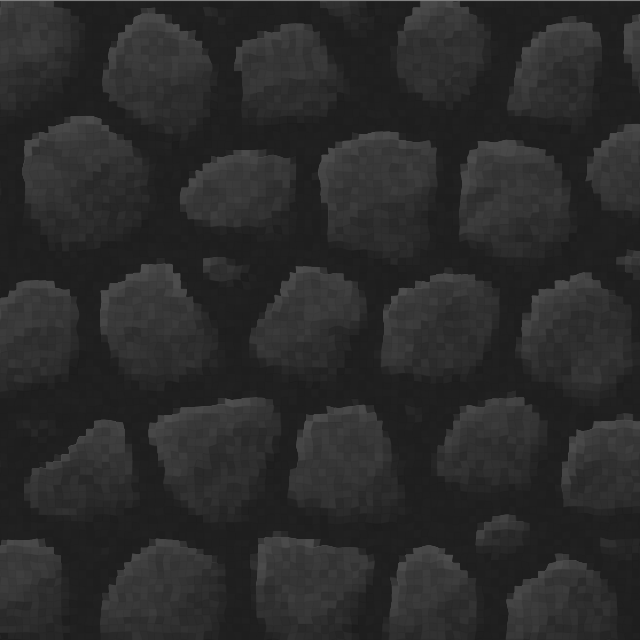
A three.js fragment shader for this texture:

```glsl
// Draws a dark cobblestone wall of rounded grey stones, built from small blocks.
varying vec2 vUv;

const float BLOCKS = 82.0;        // blocks across the canvas
const float STONES = 4.75;        // stone rows across the canvas
const float HALF_GAP = 0.07;      // half mortar width, in stone units
const float MORTAR = 0.123;
const float STONE_GREY = 0.184;
const vec2 LIGHT_DIR = vec2(-0.45, 0.89);

float hash(vec2 p) {
  vec3 q = fract(vec3(p.xyx) * 0.1031);
  q += dot(q, q.yzx + 33.33);
  return fract((q.x + q.y) * q.z);
}

vec2 hash2(vec2 p) {
  return vec2(hash(p + 17.0), hash(p + 59.0));
}

float noise(vec2 p) {
  vec2 i = floor(p);
  vec2 f = fract(p);
  f = f * f * (3.0 - 2.0 * f);
  return mix(mix(hash(i), hash(i + vec2(1.0, 0.0)), f.x),
             mix(hash(i + vec2(0.0, 1.0)), hash(i + 1.0), f.x), f.y);
}

vec2 noise2(vec2 p) {
  return vec2(noise(p), noise(p + 41.0)) - 0.5;
}

float smoothMin(float a, float b, float k) {
  float h = max(k - abs(a - b), 0.0) / k;
  return min(a, b) - 0.25 * h * h * k;
}

// Centre (xy) and squared radius (z) of a stone, or of the pebble beside it.
vec3 stoneSite(vec2 cell, float pebble) {
  vec2 key = cell + 73.0 * pebble + 11.0;
  vec2 jitter = hash2(key) - 0.5;
  float pick = hash(key + 131.0);
  vec2 centre = cell + 0.5 + vec2(0.5 * mod(cell.y, 2.0), 0.0);
  if (pebble < 0.5) return vec3(centre + 0.36 * jitter, mix(0.15, 0.27, pick));
  float weight = pick < 0.5 ? 0.04 + 0.09 * pick : -9.0;
  return vec3(centre + vec2(0.5, 0.38) + 0.16 * jitter, weight);
}

float sitePower(vec2 p, vec3 site) {
  vec2 d = p - site.xy;
  return dot(d, d) - site.z;
}

// Finds the stone that owns p; returns its inner edge distance.
float stoneEdge(vec2 p, out vec3 own, out float ownPebble) {
  vec2 cell = floor(p);
  float best = 100.0;
  for (int y = -2; y <= 2; y++)
  for (int x = -2; x <= 2; x++)
  for (int k = 0; k < 2; k++) {
    vec3 site = stoneSite(cell + vec2(float(x), float(y)), float(k));
    float power = sitePower(p, site);
    if (power < best) {
      best = power;
      own = site;
      ownPebble = float(k);
    }
  }
  float edge = mix(0.66, 0.34, ownPebble) - length(p - own.xy);
  for (int y = -2; y <= 2; y++)
  for (int x = -2; x <= 2; x++)
  for (int k = 0; k < 2; k++) {
    vec3 site = stoneSite(cell + vec2(float(x), float(y)), float(k));
    float apart = length(site.xy - own.xy);
    if (apart > 0.001) {
      float border = (sitePower(p, site) - best) / (2.0 * apart);
      edge = smoothMin(edge, border, 0.12);
    }
  }
  return edge - HALF_GAP;
}

// Snaps a point to block centres with a short soft step between them.
vec2 softBlocks(vec2 p) {
  vec2 q = p - 0.5;
  return floor(q) + 0.5 + smoothstep(0.36, 0.64, fract(q));
}

float stoneShade(vec2 p, vec3 own, float pebble, float edge) {
  float lit = dot(p - own.xy, LIGHT_DIR) / sqrt(own.z);
  vec2 slanted = mat2(0.85, -0.53, 0.53, 0.85) * p;
  float ridge = noise(slanted * vec2(2.2, 4.5)) - 0.5;
  float facet = smoothstep(-0.15, 0.15, lit + 1.7 * ridge);
  float rim = (1.0 - smoothstep(0.03, 0.13, edge)) * smoothstep(0.15, 0.85, lit);
  float mottle = noise(p * 6.0) - 0.5;
  float shade = STONE_GREY + 0.03 * facet + 0.018 * lit + 0.06 * rim + 0.022 * mottle;
  shade -= 0.022 * pebble;
  float fade = mix(0.17, 0.025, smoothstep(-0.6, 0.4, lit));
  return mix(MORTAR, shade, smoothstep(0.0, fade, edge));
}

void main() {
  // Slightly uneven block grid
  vec2 grid = vUv * BLOCKS;
  grid += 0.5 * noise2(grid * 0.6);
  vec2 block = softBlocks(grid);

  // Stones with wobbling outlines
  vec2 p = block / BLOCKS * STONES + vec2(3.3, 6.2);
  p += 0.12 * noise2(p * 3.0);
  vec3 own;
  float pebble;
  float edge = stoneEdge(p, own, pebble);
  float shade = stoneShade(p, own, pebble, edge);

  // Grain per block and faint seams between blocks
  float onStone = smoothstep(0.0, 0.06, edge);
  float grain = noise(block + 0.5) - 0.5;
  vec2 toSeam = abs(fract(grid) - 0.5);
  float seam = smoothstep(0.34, 0.5, max(toSeam.x, toSeam.y));
  shade += grain * mix(0.012, 0.04, onStone) - seam * mix(0.003, 0.01, onStone);

  // Thin pale line along the top
  shade = mix(shade, 0.5, smoothstep(0.9975, 0.9985, vUv.y));
  gl_FragColor = vec4(vec3(shade), 1.0);
}
```
